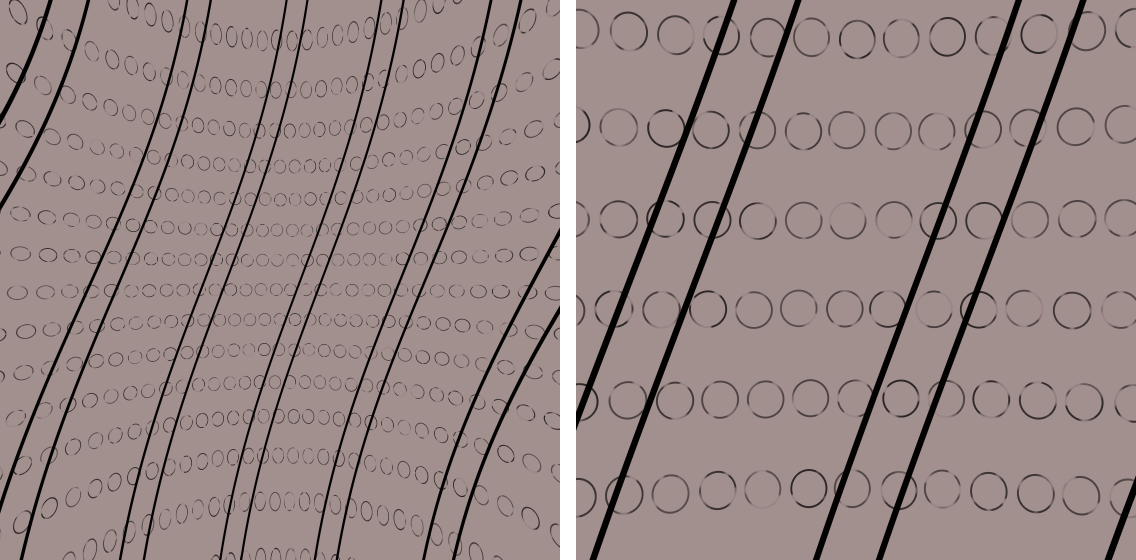
Left, the full canvas; right, a detail of the centre.
This pattern is drawn by a WebGL 2 fragment shader. Its source:

```glsl
#version 300 es
precision highp float;
// Rows of thin, worn rings crossed by slanted pairs of black lines on mauve.
// The plane is bent by a pincushion warp; rings and lines are then laid out
// as regular repeats in the warped plane, with hashed offsets and gaps.

uniform vec2 u_resolution;
out vec4 fragColor;

const float TAU = 6.2831853;

const vec3 MAUVE = vec3(0.637, 0.563, 0.56);
const vec3 RING_INK = vec3(0.16, 0.135, 0.135);
const vec3 LINE_INK = vec3(0.008);

const vec2 RING_PITCH = vec2(0.0534, 0.105);
const vec2 RING_ORIGIN = vec2(0.045, -0.0345);
const float RING_RADIUS = 0.0212;
const float RING_HALF_WIDTH = 0.0011;

const float PAIR_PITCH = 0.337;
const float PAIR_ORIGIN = 0.073;
const float PAIR_GAP = 0.075;
const float LINE_SLANT = 0.374;
const float LINE_HALF_WIDTH = 0.0039;

float hash(vec2 p) {
    vec3 q = fract(p.xyx * 0.1031);
    q += dot(q, q.yzx + 33.33);
    return fract((q.x + q.y) * q.z);
}

// Random value centred on zero, from -0.5 to 0.5
float jitter(vec2 p) {
    return hash(p) - 0.5;
}

// Stretches the pattern towards the edges, differently along each axis
vec2 pincushion(vec2 p) {
    vec2 sq = p * p;
    return p / vec2(1.0 + 0.26 * sq.x, 1.0 + 0.3 * sq.y + 0.38 * sq.x);
}

// Size of one pixel along a direction of the warped plane
float pixelSize(vec2 dir, vec2 dx, vec2 dy) {
    return max(length(vec2(dot(dir, dx), dot(dir, dy))), 1e-5);
}

// Smooth coverage of a stroke at a distance from its centre line
float stroke(float dist, float halfWidth, float pixel) {
    return clamp((halfWidth - abs(dist)) / pixel + 0.5, 0.0, 1.0);
}

// Smooth noise around a full turn, split into equal arcs
float arcNoise(float turn, float arcs, float seed) {
    float t = fract(turn) * arcs;
    float i = floor(t);
    float a = hash(vec2(i, seed));
    float b = hash(vec2(mod(i + 1.0, arcs), seed));
    return mix(a, b, smoothstep(0.0, 1.0, t - i));
}

// One row-shifted grid of rings with faded, broken outlines
float rings(vec2 p, vec2 dx, vec2 dy) {
    float row = round((p.y - RING_ORIGIN.y) / RING_PITCH.y);
    float shift = RING_ORIGIN.x + 0.022 * jitter(vec2(row + 60.0, 7.0));
    float column = round((p.x - shift) / RING_PITCH.x);
    vec2 id = vec2(column, row) + 80.0;

    vec2 centre = vec2(shift, RING_ORIGIN.y) + RING_PITCH * vec2(column, row);
    centre += 0.0025 * vec2(jitter(id + 11.0), jitter(id + 37.0));
    float radius = RING_RADIUS * (1.0 - 0.25 * dot(centre, centre));

    vec2 offset = p - centre;
    float reach = max(length(offset), 1e-5);
    float ink = stroke(reach - radius, RING_HALF_WIDTH,
                       pixelSize(offset / reach, dx, dy));

    // Wear: gaps along the outline and a lighter or darker ring
    float turn = atan(offset.y, offset.x) / TAU;
    float seed = 200.0 * hash(id + 5.0);
    float wear = smoothstep(0.12, 0.5, arcNoise(turn, 12.0, seed));
    return ink * mix(0.12, 1.0, wear) * mix(0.6, 1.0, hash(id + 23.0));
}

// Repeated pairs of slanted lines
float linePairs(vec2 p, vec2 dx, vec2 dy) {
    vec2 across = vec2(1.0, -LINE_SLANT);
    float u = dot(p, across) - PAIR_ORIGIN - 0.5 * PAIR_GAP;
    u -= PAIR_PITCH * round(u / PAIR_PITCH);
    return stroke(abs(u) - 0.5 * PAIR_GAP, LINE_HALF_WIDTH,
                  pixelSize(across, dx, dy));
}

void main() {
    vec2 canvas = 2.0 * gl_FragCoord.xy / u_resolution - 1.0;
    vec2 p = pincushion(canvas);
    vec2 dx = dFdx(p);
    vec2 dy = dFdy(p);

    vec3 color = mix(MAUVE, RING_INK, rings(p, dx, dy));
    color = mix(color, LINE_INK, linePairs(p, dx, dy));
    fragColor = vec4(color, 1.0);
}
```
